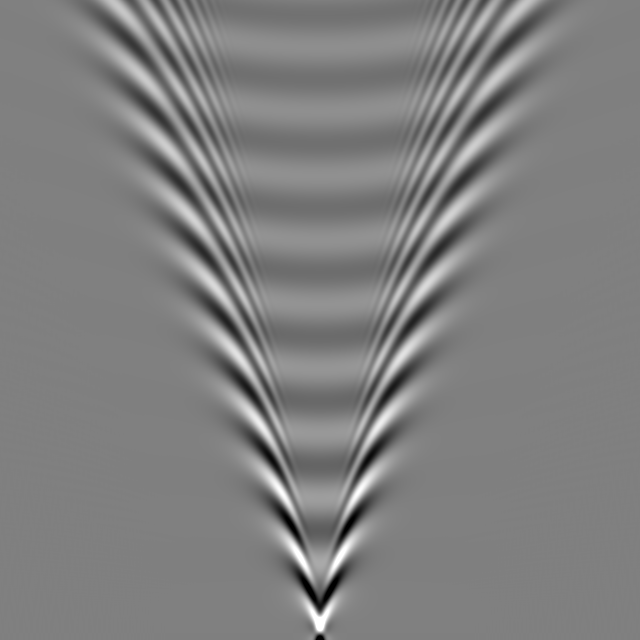
Write a three.js fragment shader that draws this background.

```glsl
varying vec2 vUv;

const int STEPS = 190;
const float MAX_SLOPE = 3.7;

// Strength of the wave component whose heading has the given tangent;
// the exponential damps the shortest waves.
float componentWeight(float slope, float damping) {
  float sec2 = 1.0 + slope * slope;
  return sec2 * exp(-damping * sec2 * sec2);
}

// Mirrored pair of plane waves, fixed relative to the moving source.
float wavePair(vec2 offset, float slope, float waveNumber) {
  float phaseScale = waveNumber * sqrt(1.0 + slope * slope);
  return 2.0 * sin(phaseScale * offset.y) * cos(phaseScale * slope * offset.x);
}

// Wake height: sum of all headings, by the midpoint rule.
float wakeHeight(vec2 offset, float waveNumber, float damping) {
  float stepSize = MAX_SLOPE / float(STEPS);
  float height = 0.0;
  for (int i = 0; i < STEPS; i++) {
    float slope = (float(i) + 0.5) * stepSize;
    height += componentWeight(slope, damping) * wavePair(offset, slope, waveNumber);
  }
  return height * stepSize;
}

void main() {
  vec2 source = vec2(0.5, 0.0105);
  float waveNumber = 62.6;
  float damping = 0.055;
  float contrast = 0.18;
  float restGray = 0.5;

  // Height shown as gray around the still surface.
  float height = wakeHeight(vUv - source, waveNumber, damping);
  float gray = clamp(restGray + contrast * height, 0.0, 1.0);
  gl_FragColor = vec4(vec3(gray), 1.0);
}
```
